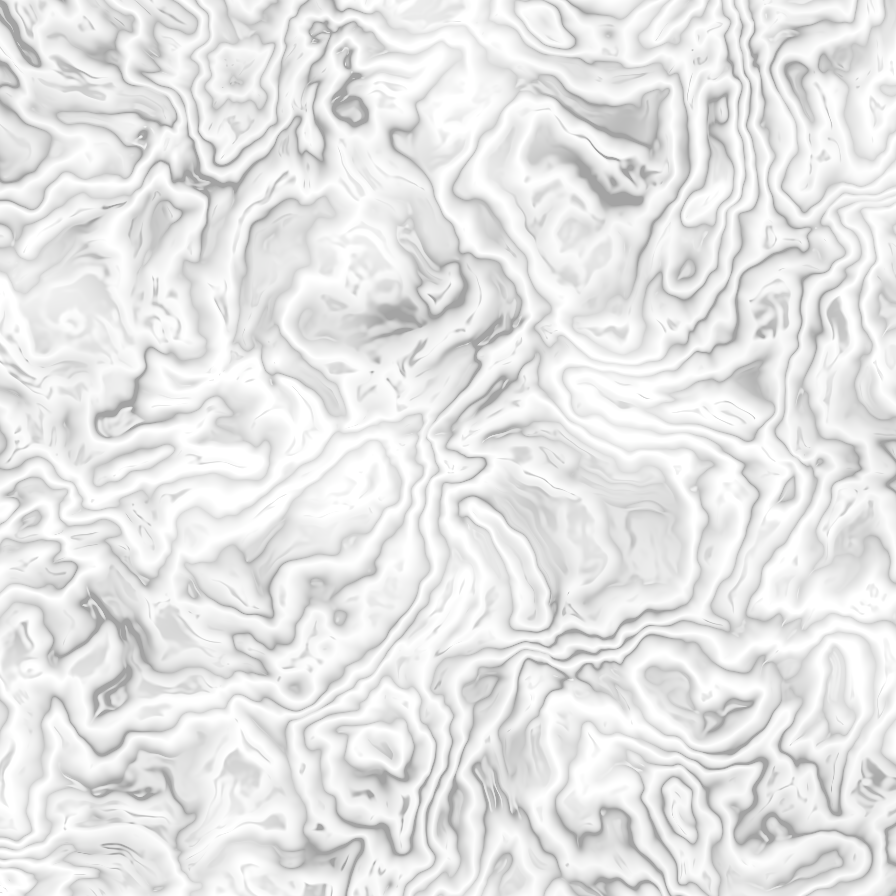
Give the GLSL for this texture, as a three.js fragment shader.

```glsl
// Pale marble relief: white folds, soft grey hollows and thin dark creases.
// A domain-warped fractal height is cut into skewed contour bands, which
// fade to cloudy grey wherever the height is nearly level.

varying vec2 vUv;

const float BANDS = 6.6;        // contour bands per unit of height
const float SLOPE_STEP = 0.004; // distance used to measure steepness

vec2 hash2(vec2 cell) {
  vec3 h = fract(cell.xyx * vec3(0.1031, 0.1030, 0.0973));
  h += dot(h, h.yzx + 33.33);
  return fract((h.xx + h.yz) * h.zy);
}

// Projection of an offset on the random direction of a lattice corner
float corner(vec2 cell, vec2 offset) {
  return dot(normalize(hash2(cell) - 0.4999), offset);
}

float gradientNoise(vec2 p) {
  vec2 i = floor(p);
  vec2 f = p - i;
  vec2 w = f * f * f * (f * (f * 6.0 - 15.0) + 10.0);
  vec2 e = vec2(0.0, 1.0);
  float low = mix(corner(i, f), corner(i + e.yx, f - e.yx), w.x);
  float high = mix(corner(i + e, f - e), corner(i + 1.0, f - 1.0), w.x);
  return mix(low, high, w.y);
}

float fbm(vec2 p, float gain) {
  mat2 turn = mat2(1.6, 1.2, -1.2, 1.6);
  float sum = 0.0;
  float amplitude = 1.0;
  for (int octave = 0; octave < 5; octave++) {
    sum += amplitude * gradientNoise(p);
    p = turn * p + 17.3;
    amplitude *= gain;
  }
  return sum;
}

// Height of the folded stone, measured in bands
float bandHeight(vec2 p, float warp) {
  vec2 shift = vec2(fbm(p * 3.0 + 11.2, 0.45), fbm(p * 3.0 + 47.8, 0.45));
  return BANDS * fbm((p + warp * shift) * 2.9 + 71.5, 0.43);
}

// Triangle wave from 0 to 1 that peaks at the given part of its period
float skewedWave(float x, float peak) {
  float f = fract(x);
  return min(f / peak, (1.0 - f) / (1.0 - peak));
}

// Darkness from 0 to 1 as a grey tone: even ramp plus a deep end for creases
vec3 marbleTone(float darkness) {
  float tone = 1.0 - 0.16 * darkness - 0.09 * pow(darkness, 6.0);
  return vec3(tone, tone + 0.001, tone);
}

void main() {
  float warp = 0.17;

  // Height and its steepness, in bands across the canvas
  float height = bandHeight(vUv, warp);
  float dx = bandHeight(vUv + vec2(SLOPE_STEP, 0.0), warp) - height;
  float dy = bandHeight(vUv + vec2(0.0, SLOPE_STEP), warp) - height;
  float steepness = length(vec2(dx, dy)) / SLOPE_STEP;

  // Creases of varying strength, softened where they crowd together
  float strength = 1.02 + 0.5 * gradientNoise(vUv * 7.0 + 5.7);
  float crease = strength * pow(skewedWave(height, 0.36), 1.2);
  crease = mix(crease, 0.3, 0.8 * smoothstep(80.0, 180.0, steepness));

  // Cloudy grey in the level hollows
  float hollow = 0.72 + 0.8 * gradientNoise(vUv * 9.0 + 0.3 * height + 31.4);
  float darkness = mix(hollow, crease, smoothstep(2.0, 13.0, steepness));

  // Broad light and dark drifts across the slab
  darkness += 0.4 * gradientNoise(vUv * 5.0 + 83.1);

  gl_FragColor = vec4(marbleTone(clamp(darkness, 0.0, 1.12)), 1.0);
}
```
